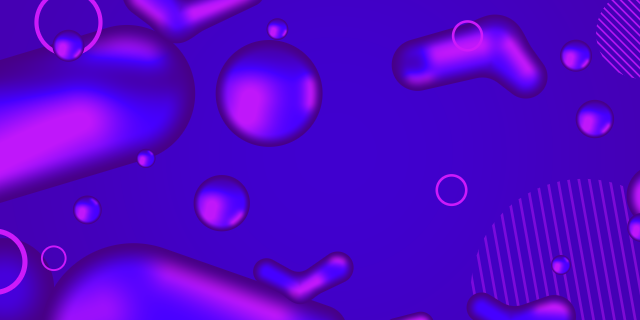
Write a WebGL 2 fragment shader that draws this background.

```glsl
#version 300 es
precision highp float;
uniform vec2 u_resolution;
out vec4 fragColor;

const vec3 RIM = vec3(0.28, 0.0, 0.53);
const vec3 BLUE = vec3(0.27, 0.0, 1.0);
const vec3 MAGENTA = vec3(0.75, 0.09, 0.98);

// Spheres: centre, radius, angle of the rim light
const vec4 SPHERES[10] = vec4[10](
  vec4(0.841, 0.708, 0.167, 0.0), vec4(0.693, 0.365, 0.088, -0.8),
  vec4(0.867, 0.909, 0.034, -0.5), vec4(0.214, 0.857, 0.050, -0.7),
  vec4(0.456, 0.505, 0.030, 0.9), vec4(0.273, 0.344, 0.045, 0.9),
  vec4(1.800, 0.826, 0.050, -0.7), vec4(1.859, 0.628, 0.060, -0.7),
  vec4(1.753, 0.172, 0.031, 0.8), vec4(2.005, 0.289, 0.045, 0.5));

// Rings: centre, radius, half width
const vec4 RINGS[5] = vec4[5](
  vec4(0.214, 0.930, 0.100, 0.0065), vec4(1.461, 0.888, 0.045, 0.004),
  vec4(1.411, 0.406, 0.046, 0.004), vec4(0.168, 0.193, 0.037, 0.003),
  vec4(-0.018, 0.182, 0.096, 0.008));

float fill(float d) {
  return clamp(0.5 - d * u_resolution.y, 0.0, 1.0);
}

// Capsule whose ends have different radii, stored in z
float taper(vec2 p, vec3 a, vec3 b) {
  vec2 axis = b.xy - a.xy;
  float len = length(axis);
  axis /= len;
  p -= a.xy;
  vec2 q = vec2(dot(p, axis), abs(dot(p, vec2(-axis.y, axis.x))));
  float k = (a.z - b.z) / len;
  float h = clamp((q.x - q.y * k / sqrt(1.0 - k * k)) / len, 0.0, 1.0);
  return length(q - vec2(h * len, 0.0)) - mix(a.z, b.z, h);
}

// Two tapers blended at a shared joint
float bend(vec2 p, vec3 a, vec3 b, vec3 c) {
  float d1 = taper(p, a, b), d2 = taper(p, b, c), k = 0.03;
  float h = max(k - abs(d1 - d2), 0.0) / k;
  return min(d1, d2) - h * h * k * 0.25 * smoothstep(0.0, 0.03, length(p - b.xy) - b.z + 0.03);
}

// Soft light around a segment
float glow(vec2 p, vec2 a, vec2 b, float size) {
  float d = taper(p, vec3(a, 0.0), vec3(b, 0.0)) / size;
  return exp(-d * d);
}

// Tone runs from -1 (shade) through 0 (blue) to 1 (magenta)
vec3 paint(vec3 under, float d, float depth, float tone) {
  vec3 body = mix(BLUE, MAGENTA, clamp(tone, 0.0, 1.0));
  body = mix(body, RIM, clamp(-tone, 0.0, 1.0));
  body = mix(RIM, body, smoothstep(0.0, depth, -d));
  return mix(under, body, fill(d));
}

float stripes(vec2 p, vec2 normal, float radius, float pitch, float halfWidth) {
  float line = abs(fract(dot(p, normal) / pitch) - 0.5) * pitch - halfWidth;
  return fill(max(line, length(p) - radius));
}

void main() {
  vec2 p = gl_FragCoord.xy / u_resolution.y;

  // Backdrop and striped discs
  vec3 col = mix(vec3(0.25, 0.0, 0.81), vec3(0.27, 0.0, 0.70),
                 smoothstep(0.1, 1.2, distance(p, vec2(1.05, 0.52))));
  col = mix(col, MAGENTA, 0.45 * stripes(p - vec2(1.823, 0.089), vec2(0.984, 0.177), 0.352, 0.032, 0.0042));
  col = mix(col, MAGENTA, 0.9 * stripes(p - vec2(2.005, 0.896), vec2(0.707), 0.142, 0.018, 0.0026));

  // Large blobs on the left
  col = paint(col, distance(p, vec2(0.013, 0.1)) - 0.156, 0.12, -0.3);
  float tone = 1.1 * glow(p, vec2(-0.1, 0.46), vec2(0.25, 0.63), 0.12)
             + 0.9 * glow(p, vec2(0.32, 0.88), vec2(0.46, 0.85), 0.07)
             - 0.8 * glow(p, vec2(0.0, 0.77), vec2(0.53, 0.76), 0.08);
  col = paint(col, taper(p, vec3(0.396, 0.708, 0.214), vec3(-0.21, 0.526, 0.214)), 0.09, tone);
  tone = glow(p, vec2(0.55, 0.17), vec2(0.86, 0.03), 0.08)
       + 0.7 * glow(p, vec2(0.18, -0.02), vec2(0.32, 0.03), 0.1);
  col = paint(col, taper(p, vec3(0.417, -0.052, 0.292), vec3(1.003, -0.036, 0.083)), 0.09, tone);

  // Bent blobs
  tone = glow(p, vec2(0.42, 0.99), vec2(0.48, 0.94), 0.05) + glow(p, vec2(0.61, 0.96), vec2(0.76, 1.0), 0.04);
  col = paint(col, bend(p, vec3(0.464, 1.026, 0.083), vec3(0.552, 0.935, 0.063), vec3(0.78, 1.026, 0.047)), 0.05, tone);
  tone = glow(p, vec2(1.29, 0.743), vec2(1.33, 0.745), 0.035) + glow(p, vec2(1.37, 0.83), vec2(1.5, 0.86), 0.045)
       + glow(p, vec2(1.6, 0.86), vec2(1.65, 0.79), 0.04) - 0.6 * glow(p, vec2(1.26, 0.8), vec2(1.3, 0.8), 0.05);
  col = paint(col, bend(p, vec3(1.305, 0.797, 0.081), vec3(1.547, 0.859, 0.088), vec3(1.643, 0.76, 0.068)), 0.05, tone);
  tone = glow(p, vec2(0.92, 0.08), vec2(0.99, 0.12), 0.03) + glow(p, vec2(1.04, 0.195), vec2(1.07, 0.19), 0.022);
  col = paint(col, bend(p, vec3(0.833, 0.151, 0.042), vec3(0.938, 0.096, 0.039), vec3(1.055, 0.164, 0.05)), 0.035, tone);
  tone = glow(p, vec2(1.69, 0.045), vec2(1.77, 0.04), 0.03);
  col = paint(col, bend(p, vec3(1.505, 0.039, 0.047), vec3(1.594, -0.016, 0.047), vec3(1.732, 0.01, 0.068)), 0.04, tone);

  // Blobs cut by the bottom and right borders
  tone = glow(p, vec2(1.28, 0.0), vec2(1.33, 0.0), 0.03);
  col = paint(col, taper(p, vec3(1.237, -0.03, 0.036), vec3(1.315, -0.016, 0.042)), 0.03, tone);
  tone = glow(p, vec2(2.0, 0.35), vec2(2.0, 0.4), 0.05);
  col = paint(col, distance(p, vec2(2.057, 0.388)) - 0.099, 0.04, tone);

  for (int i = 0; i < 5; i++) {
    vec4 ring = RINGS[i];
    col = mix(col, vec3(0.8, 0.1, 0.98), fill(abs(distance(p, ring.xy) - ring.z) - ring.w));
  }

  for (int i = 0; i < 10; i++) {
    vec4 ball = SPHERES[i];
    vec2 q = (p - ball.xy) / ball.z;
    vec2 light = 0.82 * vec2(cos(ball.w), sin(ball.w));
    vec2 along = 0.2 * vec2(-light.y, light.x);
    tone = 1.1 * glow(q, vec2(-0.42, -0.4), vec2(-0.35, -0.1), 0.5)
         + glow(q, light - along, light + along, 0.2) - 0.7 * smoothstep(0.1, 0.9, q.y);
    col = paint(col, (length(q) - 1.0) * ball.z, 0.25 * ball.z, tone);
  }
  fragColor = vec4(col, 1.0);
}
```
